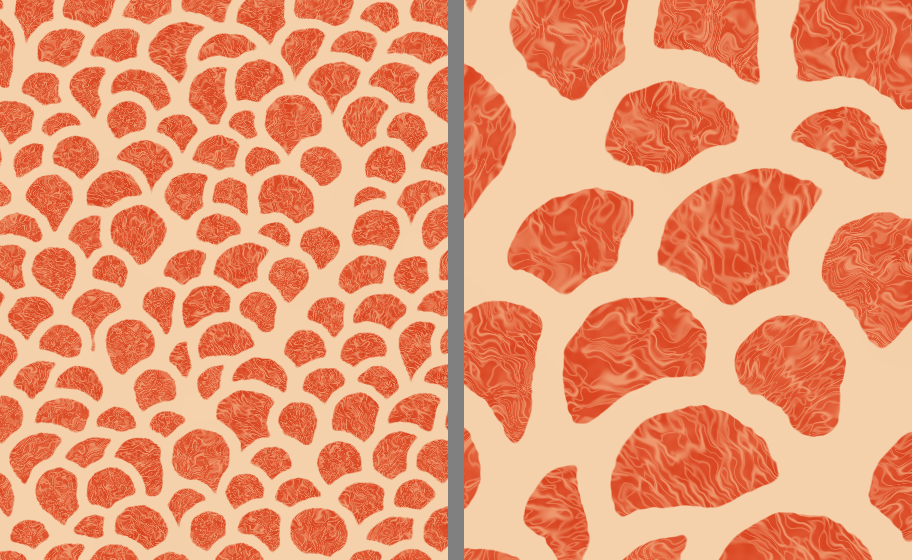
Left, the full canvas; right, a detail of the centre.
Write a Shadertoy shader that draws this pattern.

```glsl
// Irregular block-printed scales: cream gaps between red fans and drops with carved streaks.
#define COLS 7.5        // scales per 0.8 canvas heights
#define ROWS 15.0       // staggered rows down the canvas
#define RADIUS 0.045    // typical dome radius, in canvas heights
#define GAP 0.0185      // cream border around each scale
#define ROUNDING 0.008  // softness of the cut corners
#define JITTER 0.46     // scatter of scale centres, in cells
#define TILT 1.1        // range of scale rotation, in radians
#define STREAKS 6.5     // carved lines per dome radius
#define CREAM vec3(0.96, 0.82, 0.67)
#define DEEP_RED vec3(0.85, 0.27, 0.13)
#define SOFT_RED vec3(0.89, 0.38, 0.23)
#define CARVED vec3(0.95, 0.66, 0.49)

vec2 hash2(vec2 p) {
    vec3 q = fract(p.xyx * vec3(0.1031, 0.1030, 0.0973));
    q += dot(q, q.yzx + 33.33);
    return fract((q.xx + q.yz) * q.zy);
}

float gradientDot(vec2 cell, vec2 offset) {
    float angle = 6.2832 * hash2(cell).x;
    return dot(vec2(cos(angle), sin(angle)), offset);
}

float gradientNoise(vec2 p) {
    vec2 i = floor(p), f = fract(p);
    vec2 u = f * f * f * (f * (f * 6.0 - 15.0) + 10.0);
    vec2 e = vec2(1.0, 0.0);
    return mix(mix(gradientDot(i, f), gradientDot(i + e, f - e), u.x),
               mix(gradientDot(i + e.yx, f - e.yx), gradientDot(i + 1.0, f - 1.0), u.x), u.y);
}

mat2 rotation(float a) {
    return mat2(cos(a), sin(a), -sin(a), cos(a));
}

float smoothMax(float a, float b, float k) {
    float h = max(k - abs(a - b), 0.0) / k;
    return max(a, b) + h * h * k * 0.25;
}

// Drop with a round head at the origin and a narrower tail below it.
float dropDistance(vec2 p, float head, float tail, float len) {
    p = vec2(abs(p.x), -p.y);
    float b = (head - tail) / len;
    float a = sqrt(1.0 - b * b);
    float k = dot(p, vec2(-b, a));
    if (k < 0.0) return length(p) - head;
    if (k > a * len) return length(p - vec2(0.0, len)) - tail;
    return dot(p, vec2(a, b)) - head;
}

// Warped streaks fanning out from a pole below the scale; q is in dome radii.
float carvedStreaks(vec2 q, vec2 seed) {
    q = rotation((seed.x - 0.5) * 3.2) * q;
    vec2 shift = seed * 57.0;
    vec2 warp = vec2(gradientNoise(q * 2.3 + shift), gradientNoise(q * 2.3 - shift));
    q += warp * mix(0.15, 0.55, seed.y);
    vec2 fromPole = q + vec2(0.0, 2.6);
    vec2 flow = vec2(atan(fromPole.x, fromPole.y) * 2.6 * STREAKS, length(fromPole) * 2.0);
    float coarse = abs(gradientNoise(flow + shift));
    float fine = abs(gradientNoise(flow * vec2(1.5, 1.8) - shift));
    float broken = smoothstep(-0.3, 0.25, gradientNoise(q * 3.0 + shift.yx));
    return max(smoothstep(0.17, 0.01, coarse) * mix(0.5, 1.0, broken),
               smoothstep(0.15, 0.0, fine) * 0.6);
}

void mainImage(out vec4 fragColor, in vec2 fragCoord) {
    vec2 p = fragCoord / iResolution.y;
    float pixel = 1.0 / iResolution.y;
    vec2 cellSize = vec2(0.8 / COLS, 1.0 / ROWS);

    // Hand-cut wobble of the outlines.
    vec2 cut = p + 0.0035 * vec2(gradientNoise(p * 45.0), gradientNoise(p * 45.0 + 19.0))
                 + 0.0012 * gradientNoise(p * 170.0);

    // Lay rows from top to bottom; each scale clears its border from those above.
    float shape = 1.0;
    vec2 local = vec2(0.0), seed = vec2(0.0);
    float baseRow = floor(p.y / cellSize.y);
    for (int j = 2; j >= -2; j--) {
        float row = baseRow + float(j);
        float stagger = 0.5 * mod(row, 2.0);
        float baseCol = floor(p.x / cellSize.x - stagger);
        for (int i = -1; i <= 1; i++) {
            vec2 id = vec2(baseCol + float(i), row);
            vec2 place = hash2(id + 71.0);
            vec2 form = hash2(id + 143.0);
            vec2 turn = hash2(id + 217.0);
            vec2 centre = (id + vec2(0.5 + stagger, 0.6) + (place - 0.5) * JITTER) * cellSize;
            float r = RADIUS * mix(0.7, 1.15, form.x);
            vec2 q = rotation((turn.x - 0.5) * TILT) * (cut - centre);
            q.x /= mix(0.92, 1.22, turn.y);
            float d = dropDistance(q, r, r * mix(0.6, 0.1, form.y), r * mix(0.6, 1.7, form.y));
            shape = min(smoothMax(shape, GAP - d, ROUNDING), d);
            if (d < GAP) {
                local = q / r;
                seed = hash2(id + 311.0);
            }
        }
    }

    // Uneven ink, carved lines, then the cream ground.
    float inkWear = 0.4 + 0.8 * gradientNoise(p * 38.0) + 0.5 * gradientNoise(p * 150.0)
                  + 0.3 * (seed.x - 0.5);
    vec3 ink = mix(DEEP_RED, SOFT_RED, clamp(inkWear, 0.0, 1.0));
    ink = mix(ink, CARVED, 0.8 * carvedStreaks(local, seed));
    vec3 ground = CREAM + 0.008 * gradientNoise(p * 5.0);
    float coverage = smoothstep(pixel, -pixel, shape);
    fragColor = vec4(mix(ground, ink, coverage), 1.0);
}
```
